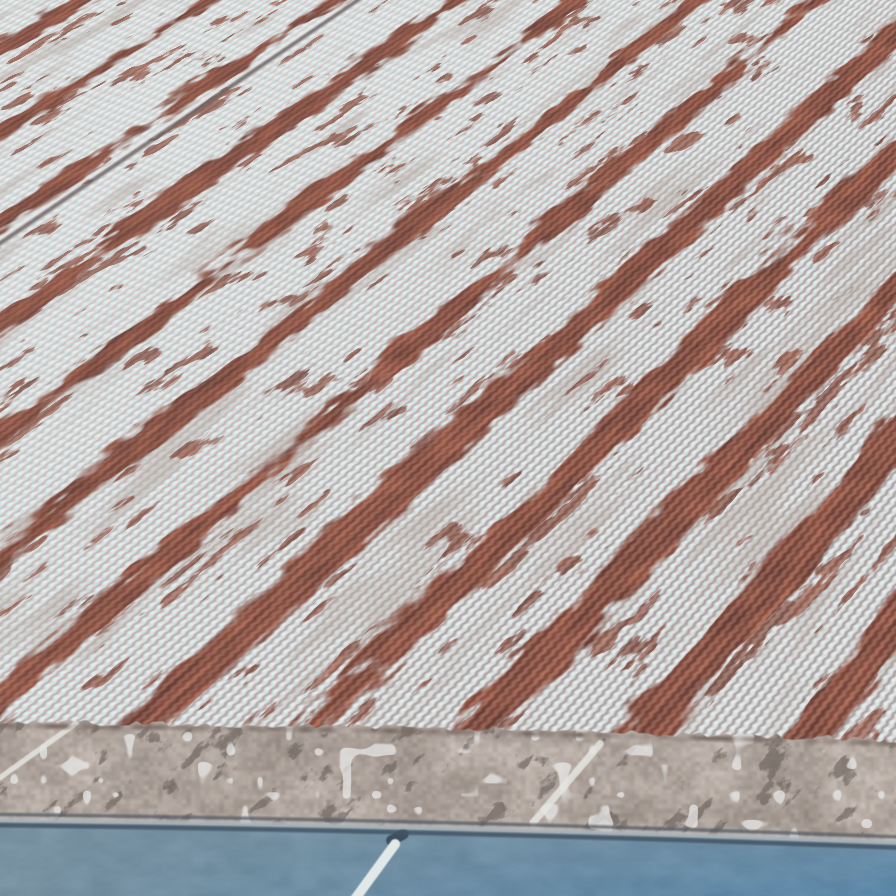
This texture is drawn by a Shadertoy shader. Its source:

```glsl
const float TAU = 6.28318;

float hash(vec2 p) {
    vec3 q = fract(p.xyx * vec3(0.1031, 0.1030, 0.0973));
    q += dot(q, q.yzx + 33.33);
    return fract((q.x + q.y) * q.z);
}

float noise(vec2 p) {
    vec2 i = floor(p), f = fract(p);
    f = f * f * (3.0 - 2.0 * f);
    float low = mix(hash(i), hash(i + vec2(1, 0)), f.x);
    float high = mix(hash(i + vec2(0, 1)), hash(i + vec2(1, 1)), f.x);
    return mix(low, high, f.y);
}

float fbm(vec2 p) {
    float sum = 0.0, amp = 0.5;
    for (int i = 0; i < 4; i++) {
        sum += amp * noise(p);
        p = p * 2.03 + 17.3;
        amp *= 0.5;
    }
    return sum / 0.9375;
}

// Soft-edged line segment from a to b
float stroke(vec2 p, vec2 a, vec2 b, float halfWidth, float soft) {
    vec2 ab = b - a;
    float t = clamp(dot(p - a, ab) / dot(ab, ab), 0.0, 1.0);
    return 1.0 - smoothstep(halfWidth - soft, halfWidth + soft, length(p - a - t * ab));
}

float band(float d, float halfWidth, float soft) {
    return 1.0 - smoothstep(halfWidth - soft, halfWidth + soft, abs(d));
}

// Perspective sheet coordinates: x counts rust stripes, y runs along them
vec2 sheetCoords(vec2 p) {
    float h = p.y - 0.199;
    float depth = 1.0 - 0.4 * h;
    float t = ((p.x - 1.16 * h) / depth - 0.1667) / 0.1917;
    return vec2(t + 0.0055 * t * t, h / depth);
}

float rustMask(vec2 s) {
    float stripe = floor(s.x + 0.5);
    float offset = s.x - stripe;
    float solid = 1.0 - min(abs(stripe), 1.0);
    float right = smoothstep(0.0, 1.5, stripe);

    // Ragged core of each stripe
    float broad = fbm(vec2(s.x * 4.0, s.y * 14.0)) - 0.5;
    float fine = noise(vec2(s.x * 22.0, s.y * 55.0)) - 0.5;
    float width = mix(0.125, 0.165, max(solid, right)) - 0.025 * smoothstep(0.3, 0.9, s.y);
    float field = width - abs(offset + 0.04 * broad);
    field += broad * mix(0.25, 0.09, solid) + fine * 0.09;
    float core = smoothstep(-0.025, 0.035, field);

    // Flakes beside the stripes and loose specks between them
    float flakes = fbm(vec2(s.x * 9.0 + 5.0, s.y * 23.0));
    float side = exp(-pow((offset - 0.22) / 0.13, 2.0)) * mix(0.09, 0.15, right);
    float loose = smoothstep(0.68, 0.76, flakes + side * (1.0 - 0.6 * solid));
    return max(core, loose * 0.8);
}

vec3 roof(vec2 p) {
    vec2 s = sheetCoords(p);
    float phase = TAU * 16.0 * s.x;
    float rows = sin(TAU * (p.y * 105.0 + p.x * 30.0));
    float nearness = smoothstep(-5.0, 2.5, s.x);
    float ridge = 0.5 + 0.5 * sin(phase + 0.5 * rows);

    // Pale corrugated metal with faint colour fringes
    float groove = pow(1.0 - ridge, 1.6) * mix(0.35, 1.0, nearness);
    vec3 metal = mix(vec3(0.88, 0.90, 0.90), vec3(0.64, 0.60, 0.60), groove * 0.85);
    float patchy = smoothstep(0.25, 0.7, noise(p * 9.0));
    metal += vec3(-0.055, 0.018, 0.025) * rows * sin(phase + 1.8) * patchy;
    metal += 0.025 * rows * (1.0 - groove);
    float grime = smoothstep(0.52, 0.8, fbm(vec2(s.x * 6.0, s.y * 9.0) + 40.0));
    metal = mix(metal, vec3(0.70, 0.65, 0.62), grime * 0.45);

    // Oxide varies along each sheet
    float tone = fbm(vec2(s.x * 15.0, s.y * 35.0) + 9.0);
    vec3 oxide = mix(vec3(0.40, 0.24, 0.21), vec3(0.66, 0.39, 0.31), tone);
    oxide += (ridge - 0.5) * mix(0.06, 0.13, nearness);
    vec3 col = mix(metal, oxide, rustMask(s) * 0.94);

    // Raised seam with its shadow
    float seam = s.x + 4.80;
    col = mix(col, vec3(0.42, 0.38, 0.38), 0.8 * band(seam, 0.025, 0.02));
    return mix(col, vec3(0.90), 0.7 * band(seam + 0.06, 0.02, 0.02));
}

vec3 ledge(vec2 p, float soft) {
    float stain = fbm(p * vec2(20.0, 32.0));
    float grit = noise(p * 190.0);
    vec3 col = mix(vec3(0.58, 0.54, 0.51), vec3(0.79, 0.75, 0.72), stain);
    col += (grit - 0.5) * 0.09;
    float debris = fbm(vec2(p.x - p.y, p.x + p.y) * vec2(48.0, 26.0));
    col = mix(col, vec3(0.40, 0.36, 0.34), 0.6 * smoothstep(0.64, 0.76, debris));
    col = mix(col, vec3(0.91), smoothstep(0.79, 0.88, noise(p * 62.0 + 8.0)) * 0.75);
    float crack = stroke(p, vec2(0.0, 0.132), vec2(0.085, 0.193), 0.003, soft);
    crack = max(crack, stroke(p, vec2(0.595, 0.082), vec2(0.67, 0.170), 0.004, soft));
    return mix(col, vec3(0.90, 0.90, 0.88), crack * 0.85);
}

vec3 lowerSheet(vec2 p, float soft) {
    vec3 col = mix(vec3(0.47, 0.57, 0.63), vec3(0.36, 0.53, 0.66), p.x * (1.0 - p.y * 9.0));
    col += (fbm(p * vec2(35.0, 70.0)) - 0.5) * 0.07;
    col = mix(col, vec3(0.24, 0.31, 0.38), stroke(p, vec2(0.437, 0.062), vec2(0.450, 0.069), 0.006, soft));
    return mix(col, vec3(0.88, 0.91, 0.91), stroke(p, vec2(0.395, -0.005), vec2(0.441, 0.058), 0.0055, soft));
}

void mainImage(out vec4 fragColor, in vec2 fragCoord) {
    vec2 p = fragCoord / iResolution.xy;
    float soft = max(0.0015, 0.8 / iResolution.y);
    float eave = p.y - (0.194 - 0.008 * p.x - 0.012 * p.x * p.x);
    float gutter = p.y - (0.085 - 0.012 * p.x - 0.013 * p.x * p.x);

    vec3 col = mix(lowerSheet(p, soft), ledge(p, soft), smoothstep(-soft, soft, gutter));
    float ragged = eave + 0.007 * (noise(vec2(p.x * 105.0, 2.0)) - 0.5);
    float drip = noise(vec2(p.x * 85.0, 7.0));
    col = mix(col, vec3(0.48, 0.42, 0.40), band(eave + 0.004, 0.003, 0.003) * drip);
    col = mix(col, roof(p), smoothstep(-soft, soft, ragged));

    // Gutter lip between two dark lines
    col = mix(col, vec3(0.34, 0.37, 0.41), 0.75 * band(gutter - 0.006, 0.002, 0.002));
    col = mix(col, vec3(0.70, 0.72, 0.73), 0.8 * band(gutter, 0.003, 0.002));
    col = mix(col, vec3(0.27, 0.33, 0.39), 0.85 * band(gutter + 0.006, 0.0025, 0.002));
    fragColor = vec4(clamp(col, 0.0, 1.0), 1.0);
}
```
